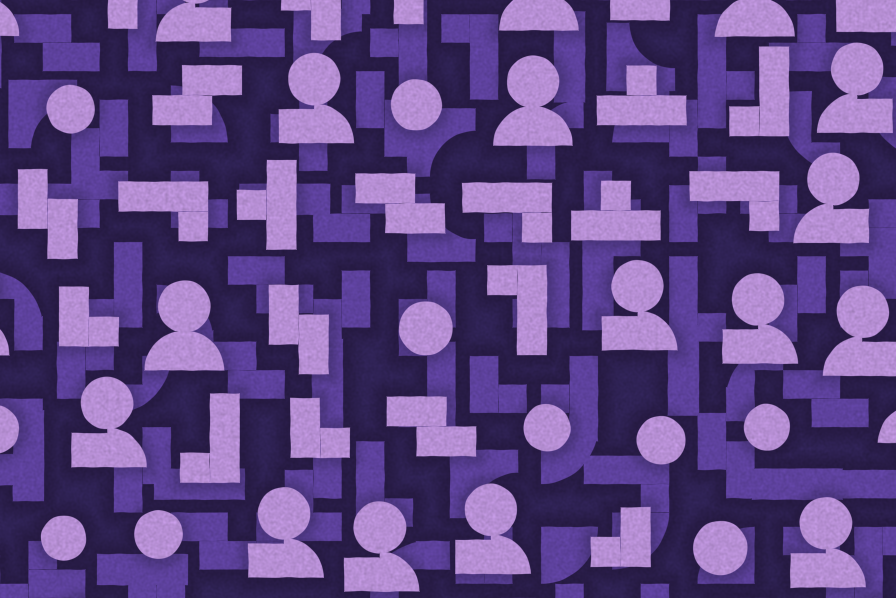
A Shadertoy shader for this pattern:

```glsl
// Paper-cut mosaic: violet blocks and arcs on a dark ground, topped by pale
// blocks, discs and simple disc-and-dome figures. Two jittered tile layers of
// distance functions are stacked with soft shadows and covered by fine grain.

const float UNITS = 21.0;         // block widths per canvas height
const float MID_TILE = 3.0;       // tile sizes, in block widths
const float PALE_TILE = 3.9;
const float PALE_JITTER = 0.9;
const float SHADOW_REACH = 0.85;
const float GRAIN_FREQ = 210.0;   // grains per canvas height
const float GRAIN_AMOUNT = 0.13;
const float EDGE_WOBBLE = 0.035;
const vec3 GROUND = vec3(0.185, 0.135, 0.335);
const vec3 GROUND_SHADE = vec3(0.150, 0.103, 0.265);
const vec3 VIOLET = vec3(0.365, 0.255, 0.615);
const vec3 VIOLET_SHADE = vec3(0.265, 0.190, 0.450);
const vec3 PALE = vec3(0.715, 0.560, 0.832);

vec2 hash2(vec2 p) {
    vec3 q = fract(p.xyx * vec3(0.1031, 0.1030, 0.0973));
    q += dot(q, q.yzx + 33.33);
    return fract((q.xx + q.yz) * q.zy);
}

float gradDot(vec2 cell, vec2 corner, vec2 f) {
    return dot(hash2(cell + corner + 300.0) * 2.0 - 1.0, f - corner);
}

float gradientNoise(vec2 p) {
    vec2 i = floor(p), f = p - i;
    vec2 u = f * f * (3.0 - 2.0 * f);
    return mix(mix(gradDot(i, vec2(0, 0), f), gradDot(i, vec2(1, 0), f), u.x),
               mix(gradDot(i, vec2(0, 1), f), gradDot(i, vec2(1, 1), f), u.x), u.y);
}

float box(vec2 p, vec2 center, vec2 halfSize) {
    vec2 d = abs(p - center) - halfSize;
    return length(max(d, 0.0)) + min(max(d.x, d.y), 0.0);
}

float disc(vec2 p, vec2 center, float r) { return length(p - center) - r; }

// Quarter disc with its square corner at (-r/2, -r/2)
float quarterDisc(vec2 p, float r) {
    vec2 q = p + 0.5 * r;
    return max(length(q) - r, max(-q.x, -q.y));
}

// Random quarter turn and mirror
vec2 orient(vec2 p, vec2 h) {
    if (h.x > 0.5) p = vec2(-p.y, p.x);
    if (fract(h.x * 7.0) > 0.5) p.x = -p.x;
    if (h.y > 0.5) p.y = -p.y;
    return p;
}

// Blocks of three or four cells: Z, L, T and a short corner
float polyomino(vec2 p, float k) {
    if (k < 0.40) return min(box(p, vec2(-0.5, 0.5), vec2(1.0, 0.5)),
                             box(p, vec2(0.5, -0.5), vec2(1.0, 0.5)));
    if (k > 0.82) return min(box(p, vec2(0, 0.5), vec2(1.0, 0.5)),
                             box(p, vec2(-0.5, -0.5), vec2(0.5)));
    float stem = k < 0.65 ? -1.0 : 0.0;
    return min(box(p, vec2(0, 0.5), vec2(1.5, 0.5)),
               box(p, vec2(stem, -0.5), vec2(0.5)));
}

float midPiece(vec2 p, vec2 kind, vec2 turn) {
    p = orient(p, turn);
    if (kind.x < 0.62) return polyomino(p, kind.y);
    if (kind.x < 0.72) return box(p, vec2(0), vec2(1.6, 0.55));
    if (kind.x < 0.82) return quarterDisc(p, 2.0);
    if (kind.x < 0.93) {   // rounded elbow with a tail
        float elbow = max(quarterDisc(p, 2.0), -box(p, vec2(-0.6), vec2(0.6)));
        return min(elbow, box(p, vec2(-1.2, 0.5), vec2(0.6, 0.5)));
    }
    return max(box(p, vec2(0), vec2(1.2)), -disc(p, vec2(-1.2), 1.6));
}

// Head over a dome, or over half a dome and half a block
float figure(vec2 p, float k) {
    if (fract(k * 5.0) > 0.5) p.x = -p.x;
    float dome = max(disc(p, vec2(0, -1.5), 1.4), -1.5 - p.y);
    if (k > 0.55) dome = min(max(dome, p.x), box(p, vec2(0.6, -0.9), vec2(0.65, 0.6)));
    return min(dome, disc(p, vec2(0, 0.75), 0.92));
}

float palePiece(vec2 p, vec2 kind, vec2 turn) {
    if (kind.x < 0.29) return figure(p, kind.y);
    if (kind.x < 0.48) return disc(p, vec2(0), 0.78 + 0.2 * kind.y);
    p = orient(p, turn);
    if (kind.x < 0.90) return polyomino(p / 1.05, kind.y) * 1.05;
    return quarterDisc(p, 1.2 + 0.5 * kind.y);
}

// Nearest piece of a layer; each row of tiles is shifted sideways
float layerDistance(vec2 p, float tile, bool pale) {
    float seed = pale ? 57.0 : 11.0, d = 9.0;
    float row = floor(p.y / tile);
    for (float j = -1.0; j <= 1.0; j++) {
        float shift = floor(hash2(vec2(row + j + 40.0, seed)).x * 8.0) * 0.5;
        float column = floor((p.x + shift) / tile);
        for (float i = -1.0; i <= 1.0; i++) {
            vec2 id = vec2(column + i, row + j);
            vec2 key = id + seed + 20.0;
            vec2 kind = hash2(key), turn = hash2(key + 131.0), h = hash2(key + 277.0);
            vec2 jitter = pale ? (h - 0.5) * PALE_JITTER : floor(h * 3.0) * 0.5 - 0.5;
            vec2 q = p + vec2(shift, 0) - (id + 0.5) * tile - jitter;
            d = min(d, pale ? palePiece(q, kind, turn) : midPiece(q, kind, turn));
        }
    }
    return d;
}

float shadow(float d) { return 1.0 - smoothstep(0.0, SHADOW_REACH, d); }

void mainImage(out vec4 fragColor, in vec2 fragCoord) {
    vec2 uv = fragCoord / iResolution.y;
    float aa = 0.75 * UNITS / iResolution.y;
    vec2 p = uv * UNITS;
    p += EDGE_WOBBLE * vec2(gradientNoise(p * 2.0), gradientNoise(p * 2.0 + 71.0));

    float mid = layerDistance(p, MID_TILE, false);
    float pale = layerDistance(p, PALE_TILE, true);

    // Stack the layers, each shading the one below
    vec3 color = mix(GROUND, GROUND_SHADE, shadow(min(mid, pale)));
    vec3 violet = mix(VIOLET, VIOLET_SHADE, 0.7 * pow(shadow(pale), 2.0));
    color = mix(color, violet, 1.0 - smoothstep(-aa, aa, mid));
    color = mix(color, PALE, 1.0 - smoothstep(-aa, aa, pale));

    // Paper grain
    float grain = gradientNoise(uv * GRAIN_FREQ) + 0.6 * gradientNoise(uv * GRAIN_FREQ * 0.47 + 19.0);
    color *= 1.0 + GRAIN_AMOUNT * grain;
    fragColor = vec4(color, 1.0);
}
```
